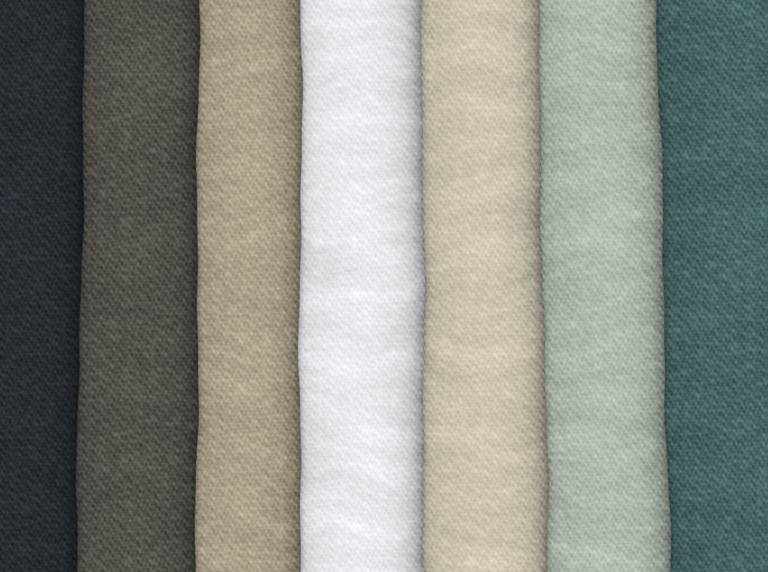
Write a WebGL 2 fragment shader that draws this texture.

```glsl
#version 300 es
precision highp float;
uniform vec2 u_resolution;
out vec4 outColor;

#define STRIPS 7
#define THREADS 125.0      // threads per canvas height
#define WEAVE 0.13         // contrast of the thread crossings
#define SLUB 0.34          // contrast of uneven yarn
#define CREASE 0.17        // contrast of the cross folds
#define SHADOW 0.36        // depth of the shade beside the next fold
#define SHADOW_WIDTH 0.012
#define RIM 0.24           // darkening where a fold rolls under
#define RIM_WIDTH 0.004
#define WOBBLE 0.0016      // unevenness of the fold edges

const float TAU = 6.2831853;
const float foldX[8] = float[8](-0.05, 0.105, 0.257, 0.391, 0.551, 0.707, 0.864, 1.06);
const float foldLean[8] = float[8](0.0, 0.012, 0.004, 0.002, -0.003, -0.014, -0.018, 0.0);
const vec3 dyes[7] = vec3[7](
    vec3(0.165, 0.185, 0.205),  // charcoal
    vec3(0.335, 0.325, 0.300),  // umber grey
    vec3(0.680, 0.640, 0.550),  // flax
    vec3(0.910, 0.910, 0.930),  // white
    vec3(0.800, 0.775, 0.695),  // cream
    vec3(0.695, 0.735, 0.685),  // sage
    vec3(0.285, 0.405, 0.400)); // teal

vec2 hash2(vec2 p) {
    vec3 q = fract(p.xyx * vec3(0.1031, 0.1030, 0.0973));
    q += dot(q, q.yzx + 33.33);
    return fract((q.xx + q.yz) * q.zy);
}

// Distance to the nearest scattered point, roughly centred on zero
float cellular(vec2 p) {
    vec2 cell = floor(p), f = p - cell;
    float nearest = 2.0;
    for (int j = -1; j <= 1; j++)
        for (int i = -1; i <= 1; i++) {
            vec2 o = vec2(i, j);
            vec2 d = o + hash2(cell + o + 100.0) - f;
            nearest = min(nearest, dot(d, d));
        }
    return sqrt(nearest) - 0.48;
}

// Left edge of a fold at height y
float foldEdge(int i, float y) {
    float k = float(i) * 2.4;
    float wave = sin(y * 9.0 + k) + 0.6 * sin(y * 21.0 + k * 3.0) + 0.3 * sin(y * 47.0 - k);
    return foldX[i] + foldLean[i] * (y - 0.5) + WOBBLE * wave;
}

// Light across one rolled fold, from its left edge to its right edge
float foldLight(float x, float left, float right) {
    float inLeft = max(x - left, 0.0), inRight = max(right - x, 0.0);
    float t = clamp((x - left) / (right - left), 0.0, 1.0);
    float light = 0.93 + 0.09 * sin(t * 0.5 * TAU);
    light *= 1.0 - SHADOW * exp(-inRight / SHADOW_WIDTH);
    light *= 1.0 - RIM * exp(-inLeft / RIM_WIDTH);
    return light;
}

// Soft horizontal wrinkles, bent by layered sines
float creases(vec2 p) {
    p.y += 0.012 * sin(p.x * 17.0 + p.y * 6.0) + 0.006 * sin(p.x * 41.0 - p.y * 19.0);
    float broad = cellular(p * vec2(4.0, 17.0));
    float fine = cellular(p * vec2(9.0, 48.0) + 31.0);
    return 0.55 * broad + 0.45 * fine;
}

// Crossing threads; faded when they become finer than a pixel
float crossings(vec2 p, float pixel) {
    vec2 q = p * THREADS;
    q += 0.18 * vec2(sin(p.y * 61.0), sin(p.x * 53.0 + p.y * 13.0));
    float grid = sin(TAU * q.x) * sin(0.5 * TAU * q.y);
    float twill = sin(TAU * (q.x * 0.5 + q.y * 0.5));
    float visible = 1.0 - smoothstep(0.3, 0.7, THREADS * pixel);
    return (0.6 * grid + 0.5 * twill) * visible;
}

// Uneven yarn lying along both directions of the cloth
float slubs(vec2 p) {
    float weft = cellular(p * vec2(45.0, 170.0));
    float warp = cellular(p * vec2(150.0, 50.0) + 57.0);
    return 0.65 * weft + 0.35 * warp;
}

void main() {
    vec2 uv = gl_FragCoord.xy / u_resolution;
    vec2 p = gl_FragCoord.xy / u_resolution.y;
    float pixel = 1.0 / u_resolution.y;
    float soft = max(1.0 / u_resolution.x, 0.0012);

    // Overlapping folds, each laid over the one to its left
    vec3 cloth = vec3(0.0);
    float strip = 0.0;
    for (int i = 0; i < STRIPS; i++) {
        float left = foldEdge(i, uv.y), right = foldEdge(i + 1, uv.y);
        float cover = smoothstep(-soft, soft, uv.x - left);
        cloth = mix(cloth, dyes[i] * foldLight(uv.x, left, right), cover);
        strip += step(left, uv.x);
    }

    // Darker dyes show more contrast between threads
    float pale = dot(cloth, vec3(0.3, 0.6, 0.1));
    float contrast = mix(1.5, 0.25, smoothstep(0.1, 0.95, pale));
    vec2 local = p + vec2(0.0, strip * 3.7);
    float texture_ = WEAVE * crossings(local, pixel) + SLUB * slubs(local);
    float folds = CREASE * creases(local) * mix(1.2, 0.6, pale);
    cloth *= 1.0 + contrast * texture_ + folds;

    outColor = vec4(clamp(cloth, 0.0, 1.0), 1.0);
}
```
